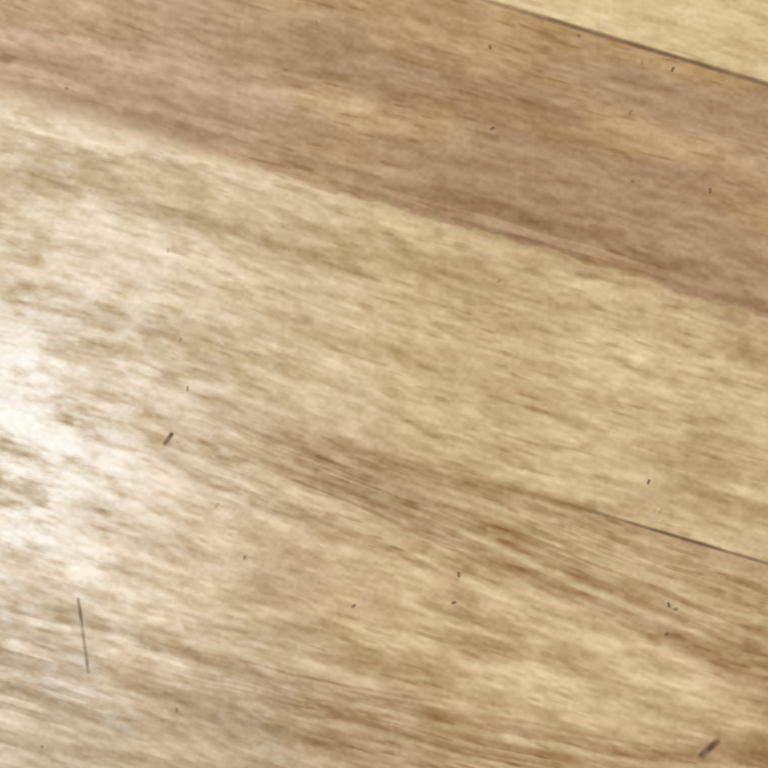
Reproduce this texture procedurally as a Shadertoy shader.

```glsl
// Worn wooden floor: four slanted boards with fine fibres, one of them with
// arched (cathedral) growth rings, under a soft window glare from the left.
// Fibres are stretched value noise laid out in a frame that follows the boards.

const float SLOPE = 0.297;
const vec3 PALE_BOARD = vec3(0.84, 0.75, 0.57);
const vec3 BROWN_BOARD = vec3(0.675, 0.553, 0.425);
const vec3 GOLD_TINT = vec3(0.72, 0.595, 0.425);
const vec3 TAN_BOARD = vec3(0.775, 0.68, 0.51);
const vec3 RING_LIGHT = vec3(0.80, 0.705, 0.54);
const vec3 RING_DARK = vec3(0.655, 0.53, 0.385);
const vec3 HAZE = vec3(0.885, 0.82, 0.72);
const vec3 COOL_HAZE = vec3(0.80, 0.755, 0.68);
const vec3 GLARE = vec3(1.0, 0.975, 0.93);
const vec3 DIRT = vec3(0.36, 0.28, 0.22);

float hash(vec2 p) {
    return fract(sin(dot(p, vec2(127.1, 311.7))) * 43758.5453);
}

float noise(vec2 p) {
    vec2 i = floor(p), f = fract(p);
    f = f * f * (3.0 - 2.0 * f);
    return mix(mix(hash(i), hash(i + vec2(1, 0)), f.x),
               mix(hash(i + vec2(0, 1)), hash(i + vec2(1, 1)), f.x), f.y);
}

float fbm(vec2 p) {
    float sum = 0.0, amp = 0.5;
    for (int i = 0; i < 4; i++) {
        sum += amp * noise(p);
        p = mat2(1.6, 1.2, -1.2, 1.6) * p + 7.3;
        amp *= 0.5;
    }
    return sum / 0.9375;
}

// Thin fibres from long and wide to short and fine, centred on zero
float fibres(vec2 g, float seed) {
    float sum = 0.0, amp = 0.36;
    vec2 scale = vec2(3.0, 32.0);
    for (int i = 0; i < 5; i++) {
        sum += amp * (noise(g * scale + seed) - 0.5);
        scale *= vec2(2.1, 1.6);
        seed += 17.7;
        amp *= 0.98;
    }
    return sum;
}

// Thin line with soft edges, 1 on the line
float line(float d, float width) {
    return 1.0 - smoothstep(0.0, width, abs(d));
}

float segment(vec2 p, vec2 a, vec2 b, float width) {
    vec2 ab = b - a;
    float t = clamp(dot(p - a, ab) / dot(ab, ab), 0.0, 1.0);
    return line(length(p - a - ab * t), width);
}

// Arched rings around a tip that points along the board
vec3 ringBoard(vec2 g, vec2 tip) {
    float w = g.y - tip.y;
    float level = g.x - tip.x + 42.0 * w * w + 0.14 * (fbm(g * vec2(5.0, 18.0)) - 0.5);
    float bands = noise(vec2(level * 9.0, g.x * 2.5)) * 0.6
                + noise(vec2(level * 23.0, g.x * 6.0 + 9.0)) * 0.4;
    bands = mix(bands, 0.55, smoothstep(0.13, 0.22, abs(w)));
    float outside = smoothstep(-0.03, 0.03, level);
    float dark = 0.75 * smoothstep(0.3, 0.8, bands) + 0.22 * outside;
    return mix(RING_LIGHT, RING_DARK, dark);
}

// Small dark pits scattered over the floor
float specks(vec2 p) {
    float sum = 0.0;
    for (int i = 0; i < 28; i++) {
        float k = float(i);
        vec2 centre = vec2(hash(vec2(k, 1.0)), hash(vec2(k, 2.0)));
        vec2 reach = 0.004 * vec2(hash(vec2(k, 5.0)) - 0.3, hash(vec2(k, 6.0)));
        sum = max(sum, segment(p, centre, centre + reach, 0.0034) * (0.15 + 0.6 * hash(vec2(k, 3.0))));
    }
    return sum;
}

void mainImage(out vec4 fragColor, in vec2 fragCoord) {
    vec2 p = fragCoord / iResolution.xy;
    float across = p.y + SLOPE * p.x;
    vec2 g = vec2(p.x - SLOPE * p.y, across);
    g.y += 0.022 * (noise(g * vec2(2.5, 5.0)) - 0.5) + 0.004 * (noise(g * vec2(14.0, 25.0)) - 0.5);
    float mottle = fbm(p * 9.0) - 0.5;
    float blotch = fbm(g * vec2(5.0, 16.0) + 3.0) - 0.5;
    float grain = fibres(g, 2.0);
    float rough = fbm(g * vec2(40.0, 85.0) + 5.0) - 0.5;

    // Boards from bottom to top
    vec3 brown = mix(BROWN_BOARD, GOLD_TINT, smoothstep(-0.12, 0.2, 0.7 * blotch + 0.5 * (across - 1.03)));
    brown += vec3(0.045, 0.05, 0.065) * (1.0 - smoothstep(0.0, 0.6, p.x));
    brown -= 0.07 * line(across - 0.905, 0.05) * smoothstep(0.3, 0.65, noise(g * vec2(2.0, 90.0)));
    vec3 tan3 = TAN_BOARD + 0.11 * blotch;
    float softness = mix(0.035, 0.004, smoothstep(0.4, 0.7, p.x));
    vec3 col = ringBoard(g, vec2(0.873, 0.357));
    col = mix(col, tan3, smoothstep(-softness, softness, across - 0.565));
    float brownEdge = mix(0.02, 0.006, smoothstep(0.1, 0.4, p.x));
    float onBrown = smoothstep(-brownEdge, brownEdge, across - 0.883 + 0.02 * grain + 0.02 * rough);
    float onPale = smoothstep(-0.004, 0.004, across - 1.19);
    col = mix(col, brown, onBrown);
    col = mix(col, PALE_BOARD, onPale);

    // Fibres and dark pores
    vec3 texture3 = grain * mix(0.24, 0.17, onBrown) * vec3(0.95, 1.0, 1.05) + 0.085 * rough;
    float pores = smoothstep(0.66, 0.95, noise(g * vec2(30.0, 140.0) + 40.0));
    texture3 -= 0.075 * pores * smoothstep(-0.15, 0.2, blotch + 0.05) * vec3(0.9, 1.0, 1.0);
    col += texture3;

    // Seams
    float wornSeam = 0.5 + 0.5 * noise(vec2(p.x * 45.0, 3.0));
    col = mix(col, DIRT, 0.7 * wornSeam * line(across - 1.187, 0.0055) * smoothstep(0.55, 0.75, p.x));
    col = mix(col, DIRT, 0.75 * wornSeam * line(across - 0.563, 0.004) * smoothstep(0.66, 0.9, p.x));

    // Haze and glare, broken up by wear
    float wear = smoothstep(-0.14, 0.16, 0.6 * mottle + 0.6 * blotch + 0.4 * rough);
    float haze = 0.85 * (1.0 - smoothstep(0.0, 0.65, p.x + 0.4 * mottle));
    haze += 0.12 * (1.0 - smoothstep(0.34, 0.38, p.x + 0.08 * mottle));
    haze *= mix(1.0, 0.2, onBrown) * mix(0.6, 1.15, wear);
    vec3 hazeColour = mix(COOL_HAZE, HAZE, smoothstep(0.08, 0.3, p.y + 0.4 * mottle));
    col = mix(col, hazeColour + 0.9 * texture3 + 0.12 * mottle, clamp(0.85 * haze, 0.0, 0.85));
    vec2 fromGlare = (p - vec2(-0.03, 0.42)) / vec2(0.21, 0.20);
    float glare = exp(-dot(fromGlare, fromGlare)) * (0.55 + 0.5 * wear + 1.2 * grain + 0.6 * rough);
    col = mix(col, GLARE, clamp(glare, 0.0, 1.0));

    // Glossy streaks in the cool corner
    vec2 fromCorner = (p - vec2(0.0, 0.14)) / vec2(0.18, 0.14);
    float gloss = smoothstep(0.45, 0.8, noise(g * vec2(11.0, 110.0) + 60.0));
    col += 0.11 * gloss * exp(-dot(fromCorner, fromCorner));

    // Pits and scratches
    float marks = specks(p);
    float ragged = 0.3 + 0.9 * noise(p * 110.0);
    marks = max(marks, 0.55 * ragged * segment(p, vec2(0.102, 0.22), vec2(0.115, 0.125), 0.004));
    marks = max(marks, ragged * segment(p, vec2(0.914, 0.017), vec2(0.934, 0.035), 0.007));
    marks = max(marks, 0.9 * ragged * segment(p, vec2(0.215, 0.422), vec2(0.223, 0.434), 0.005));
    col = mix(col, DIRT, clamp(marks, 0.0, 0.85));

    // Faint surface speckle
    col += 0.045 * (noise(p * 190.0) - 0.5);
    fragColor = vec4(clamp(col, 0.0, 1.0), 1.0);
}
```
